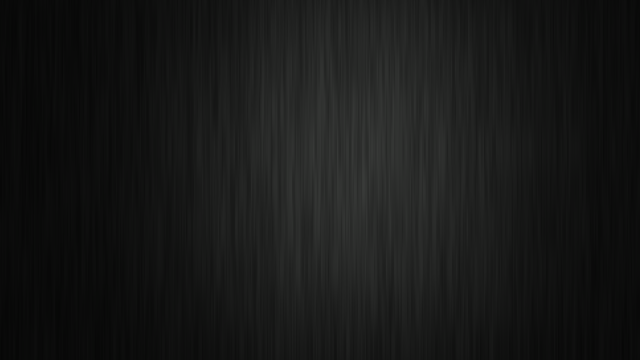
Give the GLSL for this texture, as a WebGL 2 fragment shader.

```glsl
#version 300 es
precision highp float;
// Dark brushed metal with fine vertical grain and a soft off-centre glow.

uniform vec2 u_resolution;
out vec4 fragColor;

const vec3 METAL_TINT = vec3(0.97, 1.0, 0.97);
const vec2 GLOW_CENTRE = vec2(1.0, 0.57);
const vec2 GLOW_RADIUS = vec2(0.47, 0.56);
const float BASE_LIGHT = 0.036;
const float GLOW_LIGHT = 0.162;

float hash(vec2 p) {
    return fract(sin(dot(p, vec2(127.1, 311.7))) * 43758.5453);
}

float valueNoise(vec2 p) {
    vec2 cell = floor(p);
    vec2 f = fract(p);
    f = f * f * (3.0 - 2.0 * f);
    float low = mix(hash(cell), hash(cell + vec2(1.0, 0.0)), f.x);
    float high = mix(hash(cell + vec2(0.0, 1.0)), hash(cell + vec2(1.0, 1.0)), f.x);
    return mix(low, high, f.y);
}

// Elliptical falloff, 1 at the centre.
float softGlow(vec2 p, vec2 centre, vec2 radius) {
    vec2 d = (p - centre) / radius;
    return exp(-dot(d, d));
}

// Layers of stretched noise, from broad bands to hairlines, around zero.
float brushedGrain(vec2 p, float columns, float rows) {
    float sum = 0.0;
    float weight = 0.22;
    for (int i = 0; i < 4; i++) {
        vec2 offset = vec2(17.3, 5.9) * float(i);
        sum += weight * (valueNoise(p * vec2(columns, rows) + offset) - 0.5);
        columns *= 2.0;
        rows *= 1.6;
        weight *= 1.5;
    }
    return sum;
}

void main() {
    // One unit is the canvas height.
    vec2 p = gl_FragCoord.xy / u_resolution.y;

    // Broad lighting
    float light = BASE_LIGHT + GLOW_LIGHT * softGlow(p, GLOW_CENTRE, GLOW_RADIUS);

    // Streaks scale with the light, with a faint floor in the shadows
    float grain = brushedGrain(p, 34.0, 2.2);
    light += grain * (0.012 + 0.30 * light);

    fragColor = vec4(METAL_TINT * max(light, 0.0), 1.0);
}
```
